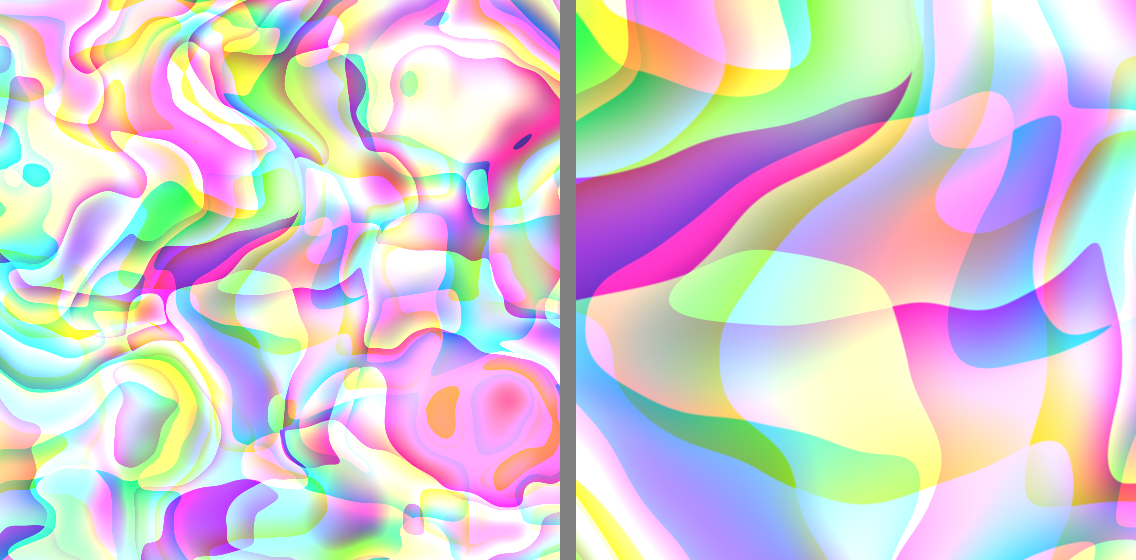
Left: the whole. Right: its middle third, enlarged.
Reproduce this background procedurally as a three.js fragment shader.

```glsl
// Overlapping translucent blobs: wrapped, warped noise in each colour channel.
varying vec2 vUv;

const float EDGE_WIDTH = 0.0016;            // softness of the cut edges
const vec2 COARSE_CELLS = vec2(7.5, 5.8);   // noise cells across and up
const vec2 FINE_CELLS = vec2(10.0, 8.0);
const float BASE_LIGHT = 0.06;
const float LAYER_LIGHT = 0.7;
const float HAZE_LIGHT = 0.3;

float hash(vec2 cell) {
  return fract(sin(dot(cell, vec2(127.1, 311.7))) * 43758.55);
}

float valueNoise(vec2 p) {
  vec2 cell = floor(p);
  vec2 f = fract(p);
  vec2 t = f * f * f * (f * (f * 6.0 - 15.0) + 10.0);
  float low = mix(hash(cell), hash(cell + vec2(1.0, 0.0)), t.x);
  float high = mix(hash(cell + vec2(0.0, 1.0)), hash(cell + vec2(1.0, 1.0)), t.x);
  return mix(low, high, t.y);
}

float seededNoise(vec2 p, vec2 cells, float seed) {
  return valueNoise(p * cells + seed * vec2(17.3, 9.7));
}

// Bends the plane, so that all layers share local stretching and ripples
vec2 warp(vec2 p) {
  vec2 bend = vec2(seededNoise(p, vec2(5.0), 21.0), seededNoise(p, vec2(5.0), 22.0));
  vec2 ripple = vec2(seededNoise(p, vec2(13.0), 23.0), seededNoise(p, vec2(13.0), 24.0));
  return p + 0.2 * (bend - 0.5) + 0.05 * (ripple - 0.5);
}

// Sawtooth ramp whose drop from 1 to 0 is spread over the given width
float softFract(float x, float width) {
  float ramp = fract(x);
  return ramp * (1.0 - smoothstep(1.0 - width, 1.0, ramp));
}

// Smooth ramps that end in a sharp contour; right and up are nearby warped points
float cutLayer(vec2 p, vec2 right, vec2 up, vec2 cells, float seed) {
  float level = 2.0 * seededNoise(p, cells, seed);
  vec2 change = 2.0 * vec2(seededNoise(right, cells, seed),
                           seededNoise(up, cells, seed)) - level;
  return softFract(level, clamp(length(change), 0.0005, 0.3));
}

float channelLight(vec2 p, vec2 right, vec2 up, float seed) {
  float coarse = cutLayer(p, right, up, COARSE_CELLS, seed);
  float fine = cutLayer(p, right, up, FINE_CELLS, seed + 4.0);
  float haze = seededNoise(p, COARSE_CELLS, seed + 8.0);
  return BASE_LIGHT + LAYER_LIGHT * (coarse + fine) + HAZE_LIGHT * haze;
}

void main() {
  vec2 p = warp(vUv);
  vec2 right = warp(vUv + vec2(EDGE_WIDTH, 0.0));
  vec2 up = warp(vUv + vec2(0.0, EDGE_WIDTH));

  vec3 colour = vec3(channelLight(p, right, up, 1.0),
                     channelLight(p, right, up, 2.0),
                     channelLight(p, right, up, 3.0));
  gl_FragColor = vec4(clamp(colour, 0.0, 1.0), 1.0);
}
```
